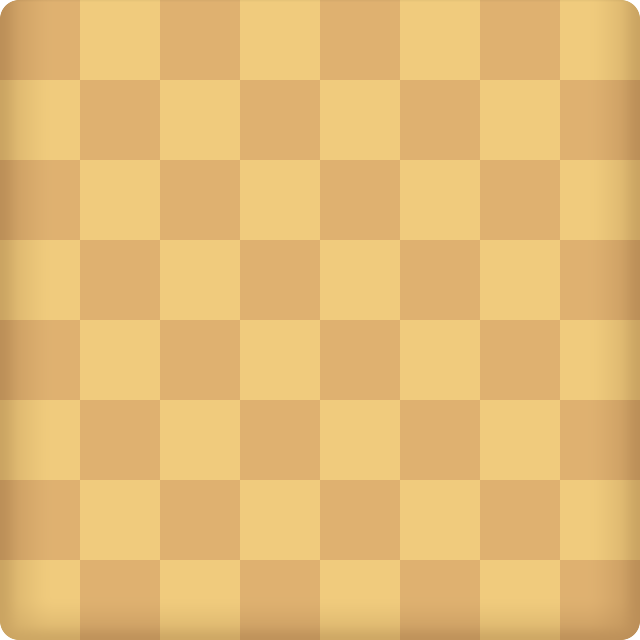
Reproduce this pattern procedurally as a Shadertoy shader.

```glsl
// An eight by eight board of light and dark tan squares with rounded corners.
// The checks are the product of two sharpened sine waves; a soft inner shadow
// darkens the left, right and bottom rims, leaving the top almost clear.

const float PI = 3.14159;

// Signed distance to a box centred on the origin with rounded corners
float roundedBox(vec2 p, vec2 halfSize, float radius) {
    vec2 q = abs(p) - halfSize + radius;
    return length(max(q, 0.0)) + min(max(q.x, q.y), 0.0) - radius;
}

// Shadow strength at a distance from a rim: a dark core and a wide soft tail
float rimShadow(float dist, float reach) {
    float core = 1.0 - smoothstep(0.0, 0.4 * reach, dist);
    float tail = 1.0 - smoothstep(0.0, reach, dist);
    return 0.4 * core + 0.6 * tail;
}

void mainImage(out vec4 fragColor, in vec2 fragCoord) {
    vec2 uv = fragCoord / iResolution.xy;
    vec2 pixel = 1.0 / iResolution.xy;

    // Alternating squares, smoothed over one pixel at each boundary
    vec2 wave = clamp(sin(uv * 8.0 * PI) / (4.0 * PI * pixel), -1.0, 1.0);
    float check = 0.5 + 0.5 * wave.x * wave.y;
    vec3 color = mix(vec3(0.873, 0.694, 0.440), vec3(0.941, 0.796, 0.490), check);

    // Inner shadow along the sides and bottom
    float sides = rimShadow(min(uv.x, 1.0 - uv.x), 0.085);
    float bottom = rimShadow(uv.y, 0.07);
    float shadow = 1.0 - (1.0 - sides) * (1.0 - 0.9 * bottom);
    color *= 1.0 - shadow * vec3(0.155, 0.19, 0.215);

    // Faint line at the top rim
    color *= 1.0 - 0.04 * (1.0 - smoothstep(0.0, 0.004, 1.0 - uv.y));

    // White outside the rounded corners
    float edge = roundedBox(uv - 0.5, vec2(0.5), 0.03);
    float outside = smoothstep(-0.5 * pixel.y, 0.5 * pixel.y, edge);
    fragColor = vec4(mix(color, vec3(1.0), outside), 1.0);
}
```
